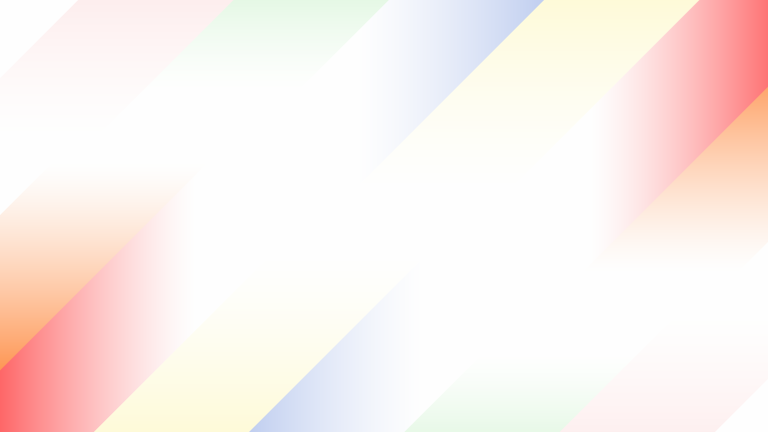
Give the GLSL for this background, as a Shadertoy shader.

```glsl
// Pastel diagonal ribbons fading into white from two opposite corners.

const vec3 PAPER  = vec3(0.998, 0.998, 0.997);
const vec3 PINK   = vec3(0.993, 0.932, 0.932);
const vec3 GREEN  = vec3(0.898, 0.972, 0.898);
const vec3 BLUE   = vec3(0.755, 0.810, 0.940);
const vec3 YELLOW = vec3(1.000, 0.980, 0.848);
const vec3 RED    = vec3(1.000, 0.400, 0.405);
const vec3 ORANGE = vec3(1.000, 0.590, 0.330);

const float RIBBON_WIDTH = 0.3595;
const float FADE_POWER = 1.4;

// Antialiased step: 0 below the edge, 1 above it.
float softStep(float edge, float x, float blur) {
    return clamp((x - edge) / blur + 0.5, 0.0, 1.0);
}

// Coverage of the ribbon with the given index, counted from the first edge.
float ribbon(float diagonal, float firstEdge, float index, float blur) {
    float edge = firstEdge + index * RIBBON_WIDTH;
    return softStep(edge, diagonal, blur) - softStep(edge + RIBBON_WIDTH, diagonal, blur);
}

// Strength along one axis: 1 at "strong", easing to 0 at "clear".
float fade(float x, float strong, float clear) {
    return pow(clamp((x - clear) / (strong - clear), 0.0, 1.0), FADE_POWER);
}

// Amount of light the tint removes from the paper.
vec3 ink(vec3 tint, float strength) {
    return (PAPER - min(tint, PAPER)) * strength;
}

// Ribbons entering from the top and the right.
vec3 upperInk(vec2 p, float diagonal, float blur) {
    float first = -0.819;
    vec3 sum = ink(PINK, ribbon(diagonal, first, 0.0, blur) * fade(p.y, 1.0, 0.66));
    sum += ink(GREEN, ribbon(diagonal, first, 1.0, blur) * fade(p.y, 1.0, 0.78));
    sum += ink(BLUE, ribbon(diagonal, first, 2.0, blur) * fade(p.x, 1.257, 0.81));
    sum += ink(YELLOW, ribbon(diagonal, first, 3.0, blur) * fade(p.y, 1.0, 0.55));
    sum += ink(RED, 0.91 * ribbon(diagonal, first, 4.0, blur) * fade(p.x, 1.778, 1.36));
    sum += ink(ORANGE, 0.87 * ribbon(diagonal, first, 5.0, blur) * fade(p.y, 0.803, 0.363));
    return sum;
}

// Ribbons entering from the left and the bottom.
vec3 lowerInk(vec2 p, float diagonal, float blur) {
    float first = -0.502;
    vec3 sum = ink(ORANGE, ribbon(diagonal, first, 0.0, blur) * fade(p.y, 0.1435, 0.63));
    sum += ink(RED, ribbon(diagonal, first, 1.0, blur) * fade(p.x, 0.0, 0.46));
    sum += ink(YELLOW, ribbon(diagonal, first, 2.0, blur) * fade(p.y, 0.0, 0.42));
    sum += ink(BLUE, ribbon(diagonal, first, 3.0, blur) * fade(p.x, 0.579, 0.995));
    sum += ink(GREEN, 0.9 * ribbon(diagonal, first, 4.0, blur) * fade(p.y, 0.0, 0.19));
    sum += ink(PINK, 0.9 * ribbon(diagonal, first, 5.0, blur) * fade(p.y, 0.0, 0.29));
    return sum;
}

void mainImage(out vec4 fragColor, in vec2 fragCoord) {
    // Canvas height is one unit; the layout is 16:9.
    vec2 p = fragCoord / iResolution.xy * vec2(16.0 / 9.0, 1.0);
    float diagonal = p.x - p.y;
    float blur = 1.5 / iResolution.y;

    vec3 color = PAPER - upperInk(p, diagonal, blur) - lowerInk(p, diagonal, blur);
    fragColor = vec4(color, 1.0);
}
```
